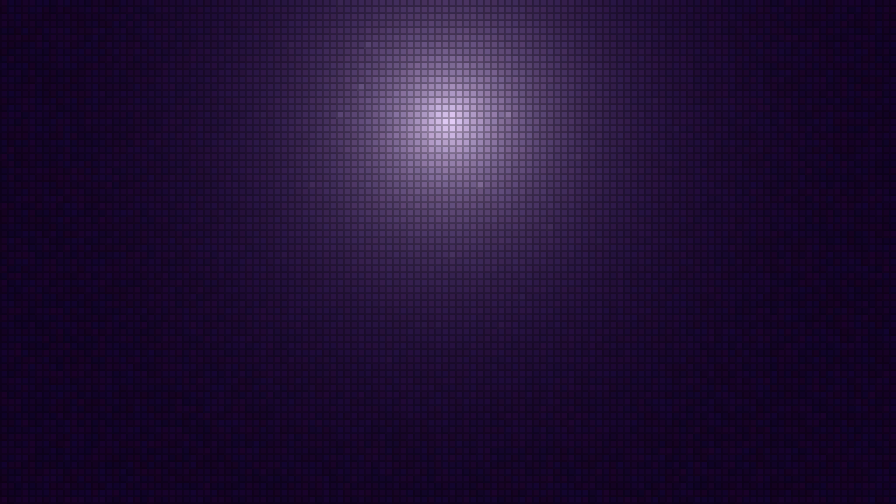
A WebGL 2 fragment shader for this background:

```glsl
#version 300 es
precision highp float;
// A dark violet wall of small square tiles, lit by one pale spot above centre.
// Each tile takes a flat tone from its distance to the spot, plus hashed
// variation in hue and brightness; narrow dim gaps separate the tiles.

uniform vec2 u_resolution;
out vec4 fragColor;

const float ROWS = 72.0;                      // tiles per canvas height
const float GAP_WIDTH = 0.25;                 // share of a tile's pitch
const float GAP_LIGHT = 0.72;                 // light left inside a gap
const vec2 SPOT_CENTER = vec2(0.5, 0.757);    // share of canvas size
const float SPOT_FALLOFF = 6.4;
const float SPOT_STRENGTH = 0.82;
const vec3 SPOT_COLOR = vec3(1.0, 0.99, 0.97);
const vec3 INNER_COLOR = vec3(0.102, 0.022, 0.204);
const vec3 OUTER_COLOR = vec3(0.076, 0.009, 0.154);
const vec3 BLUE_SHIFT = vec3(-0.018, 0.004, 0.014);
const float TONE_VARIATION = 0.09;
const float SPARK_SHARE = 0.02;
const float SPARK_GAIN = 0.18;

float hash(vec2 p) {
    return fract(sin(dot(p, vec2(127.1, 311.7))) * 43758.5453);
}

// 0 inside the gaps, 1 on the tiles, softened over one pixel
float tileMask(vec2 grid, float pixel) {
    float halfGap = 0.5 * GAP_WIDTH;
    vec2 d = abs(fract(grid - halfGap + 0.5) - 0.5);
    vec2 m = smoothstep(halfGap - 0.5 * pixel, halfGap + 0.5 * pixel, d);
    return m.x * m.y;
}

void main() {
    vec2 uv = gl_FragCoord.xy / u_resolution.y;
    float aspect = u_resolution.x / u_resolution.y;
    vec2 grid = uv * ROWS;
    vec2 cell = floor(grid);

    // Light reaching the middle of this tile
    vec2 tileCenter = (cell + 0.5) / ROWS;
    float dist = length(tileCenter - SPOT_CENTER * vec2(aspect, 1.0));
    float glow = SPOT_STRENGTH * exp(-SPOT_FALLOFF * dist);

    // Wall colour with hue and tone changes, strongest away from the spot
    float away = smoothstep(0.25, 0.85, dist);
    vec3 color = mix(INNER_COLOR, OUTER_COLOR, away);
    color += BLUE_SHIFT * (hash(cell) - 0.5) * (0.6 + away);
    float tone = hash(cell + 37.0) - 0.5;
    color *= 1.0 + 2.0 * TONE_VARIATION * tone * (0.4 + away);

    // Lit tiles, a few of them catching extra light
    float spark = step(1.0 - SPARK_SHARE, hash(cell + 91.0));
    glow *= 1.0 + 0.05 * tone + SPARK_GAIN * spark;
    color += SPOT_COLOR * glow;

    color *= mix(GAP_LIGHT, 1.0, tileMask(grid, ROWS / u_resolution.y));
    fragColor = vec4(clamp(color, 0.0, 1.0), 1.0);
}
```
